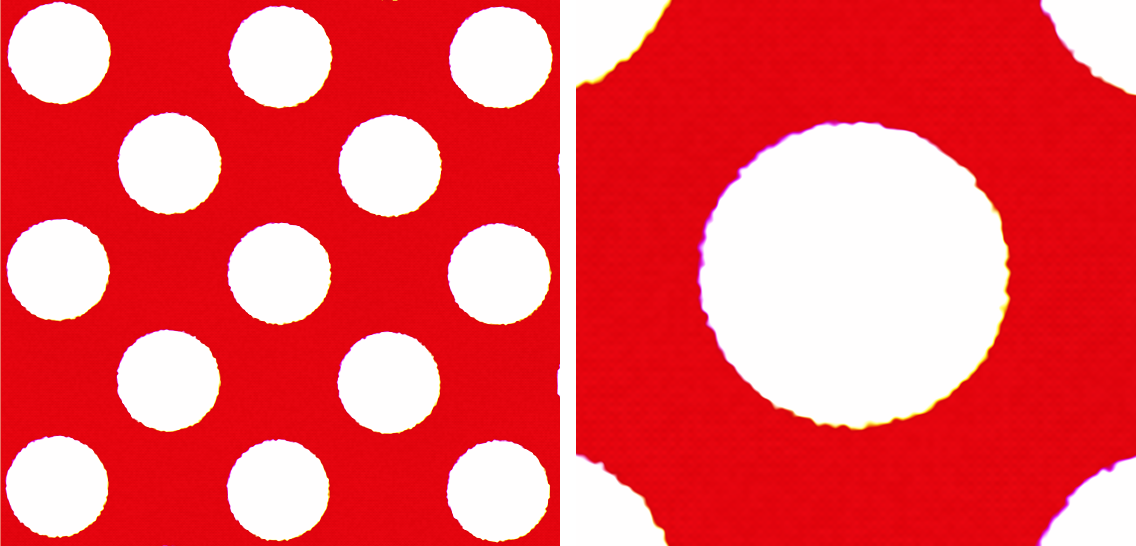
Left: the whole. Right: its middle third, enlarged.
Write a WebGL 1 fragment shader that draws this pattern.

```glsl
precision highp float;
// White polka dots printed on red woven cloth: a slightly skewed, bowed lattice
// of staggered rows. Value noise frays the dot edges, a small shift of the blue
// ink gives violet and yellow fringes, and crossed waves form the fine weave.

uniform vec2 u_resolution;

const float TAU = 6.2831853;
const vec3 RED = vec3(0.89, 0.016, 0.055);
const vec3 WHITE = vec3(1.0, 0.995, 0.995);
const vec3 SELVAGE = vec3(0.94, 0.58, 0.50);

// Lattice, in units of the canvas height
const vec2 ORIGIN = vec2(0.512, 0.4987);
const vec2 ACROSS = vec2(0.404, -0.004);
const vec2 UPWARD = vec2(0.002, 0.397);
const vec2 BOW = vec2(-0.001, 0.0027);
const vec2 RADII = vec2(0.0938, 0.0927);
const vec2 BLUE_SHIFT = vec2(-0.0011, 0.0009);

float hash(vec2 p) {
  vec3 q = fract(vec3(p.xyx) * 0.1031);
  q += dot(q, q.yzx + 33.33);
  return fract((q.x + q.y) * q.z);
}

float valueNoise(vec2 p) {
  vec2 cell = floor(p);
  vec2 f = fract(p);
  f = f * f * (3.0 - 2.0 * f);
  float low = mix(hash(cell), hash(cell + vec2(1.0, 0.0)), f.x);
  float high = mix(hash(cell + vec2(0.0, 1.0)), hash(cell + 1.0), f.x);
  return mix(low, high, f.y);
}

vec2 siteCentre(vec2 site) {
  return ORIGIN + ACROSS * site.x + UPWARD * site.y + BOW * site.x * site.x;
}

vec2 toLattice(vec2 p) {
  vec2 q = p - ORIGIN;
  float area = ACROSS.x * UPWARD.y - ACROSS.y * UPWARD.x;
  return vec2(q.x * UPWARD.y - q.y * UPWARD.x,
              q.y * ACROSS.x - q.x * ACROSS.y) / area;
}

// Signed distance to the nearest dot over both staggered sets of rows
float dotDistance(vec2 p) {
  float nearest = 1.0;
  vec2 lattice = toLattice(p);
  for (int i = 0; i < 2; i++) {
    float stagger = 0.5 * float(i);
    vec2 site = floor(lattice - stagger + 0.5) + stagger;
    vec2 q = (p - siteCentre(site)) / RADII;
    float swell = 0.0006 * (hash(site * 2.0 + 40.0) - 0.5);
    nearest = min(nearest, (length(q) - 1.0) * RADII.x - swell);
  }
  return nearest;
}

float fray(vec2 p) {
  float fine = valueNoise(p * 190.0) - 0.5;
  float coarse = valueNoise(p * 75.0 + 17.0) - 0.5;
  return 0.0036 * fine + 0.0012 * coarse;
}

float coverage(float d, float softness) {
  return 1.0 - smoothstep(-softness, softness, d);
}

// Crossed threads, faded out when too fine for the pixel grid
float weave(vec2 p, float pixel) {
  const float THREADS = 187.0;
  vec2 wave = cos(TAU * THREADS * p);
  float visible = 1.0 - smoothstep(0.35, 0.6, pixel * THREADS);
  float threads = 0.6 * wave.x * wave.y + 0.4 * wave.y;
  return threads * visible * (0.5 + valueNoise(p * 30.0));
}

vec3 cloth(vec2 p, float pixel) {
  float blotch = valueNoise(p * 9.0) - 0.5;
  float grain = valueNoise(p * 240.0 + 5.0) - 0.5;
  float shade = 0.024 * weave(p, pixel) + 0.02 * blotch + 0.03 * grain;
  return RED * (1.0 + shade) + vec3(0.0, 0.012, 0.016) * grain;
}

void main() {
  float pixel = 1.0 / u_resolution.y;
  vec2 p = gl_FragCoord.xy * pixel;
  float softness = max(0.75 * pixel, 0.0012);

  // Dots, with blue printed slightly out of register
  float ragged = fray(p);
  float d = dotDistance(p) + ragged;
  float dBlue = dotDistance(p - BLUE_SHIFT) + ragged;
  float ink = coverage(d, softness);
  float inkBlue = coverage(dBlue, softness);

  // Darkened rim just outside each dot
  float rim = coverage(abs(d - 0.0014), 0.0014 + 0.5 * pixel);
  vec3 ground = cloth(p, pixel) * (1.0 - 0.1 * rim);
  vec3 color = mix(ground, WHITE, vec3(ink, ink, inkBlue));

  // Pale strip along the left edge
  float strip = coverage(p.x - 0.0018, 0.5 * pixel);
  color = mix(color, SELVAGE, 0.75 * strip * (1.0 - ink));

  gl_FragColor = vec4(clamp(color, 0.0, 1.0), 1.0);
}
```
